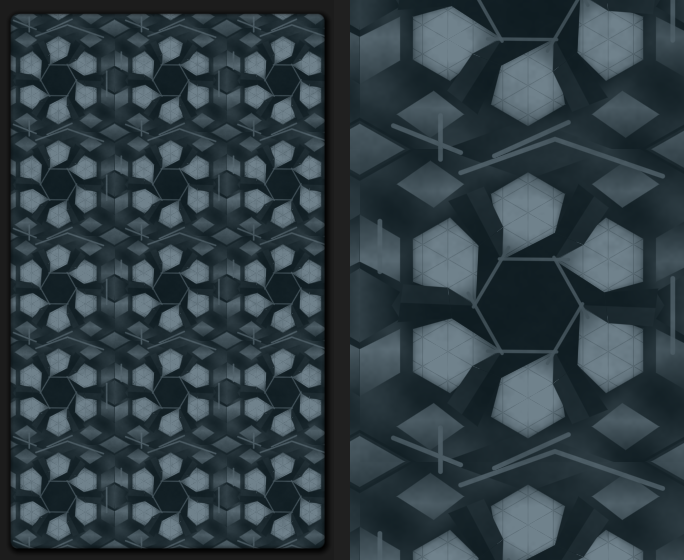
Left, the full canvas; right, a detail of the centre.
A Shadertoy shader for this pattern:

```glsl
// Slate-blue pinwheel rosettes of folded hexagons, tiled on a dark rounded panel

float hash(vec2 p) {
    return fract(sin(dot(p, vec2(127.1, 311.7))) * 43758.5453);
}

float noise(vec2 p) {
    vec2 i = floor(p), f = fract(p);
    f = f * f * (3.0 - 2.0 * f);
    return mix(mix(hash(i), hash(i + vec2(1, 0)), f.x),
               mix(hash(i + vec2(0, 1)), hash(i + vec2(1, 1)), f.x), f.y);
}

// Rotation by a multiple of a sixth turn
vec2 turn(vec2 p, int i) {
    float a = float(i) * 1.0472;
    return mat2(cos(a), sin(a), -sin(a), cos(a)) * p;
}

// Distance to an edge, positive on its left
float edge(vec2 p, vec2 a, vec2 b) {
    vec2 e = normalize(b - a);
    return dot(p - a, vec2(-e.y, e.x));
}

// Convex quad, corners given clockwise
float quad(vec2 p, vec2 a, vec2 b, vec2 c, vec2 d) {
    return max(max(edge(p, a, b), edge(p, b, c)), max(edge(p, c, d), edge(p, d, a)));
}

float rhombus(vec2 p, vec2 halfSize) {
    return edge(abs(p), vec2(0, halfSize.y), vec2(halfSize.x, 0));
}

float segment(vec2 p, vec2 a, vec2 b) {
    vec2 v = b - a;
    return length(p - a - v * clamp(dot(p - a, v) / dot(v, v), 0.0, 1.0));
}

float fill(float d, float aa) {
    return 1.0 - smoothstep(-aa, aa, d);
}

// Tiles and pale struts between the rosettes
float background(vec2 p, float rowHeight, float aa) {
    vec2 q = abs(p);
    vec2 m = vec2(p.x, mod(p.y, rowHeight) - 0.5 * rowHeight);
    float tone = 0.20 + 0.12 * sin(p.x * 18.0 + p.y * 9.0) * sin(p.y * 17.0);

    float d = quad(q, vec2(0.19, 0.36), vec2(0.29, 0.43), vec2(0.39, 0.36), vec2(0.28, 0.29));
    tone = mix(tone, 0.65 - 3.5 * abs(q.y - 0.34), fill(d, aa));
    d = quad(q, vec2(0.38, 0.07), vec2(0.38, 0.2), vec2(0.5, 0.27), vec2(0.5, 0.13));
    tone = mix(tone, (p.x < 0.0 ? 0.78 : 0.58) - 3.2 * abs(q.y - 0.13), fill(d, aa));
    d = quad(q, vec2(0.38, 0.04), vec2(0.5, 0.11), vec2(0.51, -0.01), vec2(0.43, -0.04));
    tone = mix(tone, 0.12 + 2.5 * (q.x - 0.4), fill(d, aa));

    d = rhombus(m, vec2(0.25, 0.09));
    tone = mix(tone, 0.2 + 0.5 * m.x, fill(d, aa));
    d = rhombus(vec2(q.x - 0.5, m.y), vec2(0.15, 0.085));
    tone = mix(tone, 0.5 + 2.0 * m.y, fill(d, aa));
    tone = mix(tone, 0.08, 0.8 * fill(abs(d) - 0.008, aa));

    d = min(segment(m, vec2(-0.2, -0.07), vec2(0.08, 0.03)),
            segment(m, vec2(0.08, 0.03), vec2(0.4, -0.08)));
    d = min(d, segment(m, vec2(-0.4, 0.07), vec2(-0.2, -0.01)));
    d = min(d, segment(m, vec2(-0.1, -0.02), vec2(0.12, 0.08)));
    d = min(d, segment(m, vec2(-0.26, 0.1), vec2(-0.26, -0.03)));
    d = min(d, segment(p, vec2(-0.44, 0.25), vec2(-0.44, 0.1)));
    d = min(d, segment(p, vec2(0.43, 0.08), vec2(0.43, -0.14)));
    return mix(tone, 0.7, 0.85 * fill(d - 0.007, aa));
}

float rosette(vec2 p, float tone, float aa) {
    tone = mix(0.08, tone, smoothstep(0.33, 0.41, length(p)));
    vec2 left = vec2(-0.11, 0.331), right = vec2(0.11, 0.331);
    vec2 notch = vec2(0.08, 0.215), tip = vec2(-0.078, 0.134), heel = vec2(0.165, 0.18);

    // Petals with fine triangular creases
    for (int i = 0; i < 6; i++) {
        vec2 q = turn(p, i), c = q - vec2(0, 0.275);
        float d = min(quad(q, left, vec2(0, 0.395), right, notch), quad(q, left, right, notch, tip));
        float crease = 1.0;
        for (int k = 0; k < 3; k++)
            crease = min(crease, abs(fract(turn(c, k).x / 0.075 + 0.5) - 0.5) * 0.075);
        float light = 1.02 - 0.45 * smoothstep(0.05, 0.15, length(c));
        light -= 0.2 * fill(crease - 0.001, aa) + 0.12 * smoothstep(-0.012, 0.0, d);
        tone = mix(tone, light, fill(d, aa));
    }
    // Folded dark blades
    for (int i = 0; i < 6; i++) {
        vec2 q = turn(p, i);
        float d = min(quad(q, notch, vec2(0.15, 0.36), vec2(0.24, 0.29), heel),
                      quad(q, tip, notch, heel, vec2(0.078, 0.134)));
        float fold = fill(edge(q, vec2(0.08, 0.14), vec2(0.2, 0.33)), aa);
        tone = mix(tone, 0.05 + 0.1 * fold + 0.5 * max(length(q) - 0.28, 0.0), fill(d, aa));
    }
    // Hollow centre and its pale rim
    vec2 h = abs(p);
    tone = mix(tone, 0.05, fill(max(h.y, dot(h, vec2(0.866, 0.5))) - 0.134, aa));
    for (int i = 0; i < 6; i++) {
        float d = segment(turn(p, i), vec2(-0.085, 0.138), vec2(0.12, 0.136));
        tone = mix(tone, 0.58, 0.9 * fill(d - 0.005, aa));
    }
    return tone;
}

float panelDistance(vec2 p) {
    vec2 d = abs(p) - vec2(0.448, 0.778);
    return length(max(d, 0.0)) + min(max(d.x, d.y), 0.0) - 0.022;
}

void mainImage(out vec4 fragColor, in vec2 fragCoord) {
    vec2 uv = fragCoord / iResolution.x, cell = vec2(1, 0.9275);
    vec2 p = (uv - vec2(0.511, 0.813)) / 0.336, id = round(p / cell);
    p -= id * cell;
    float pixel = 1.0 / iResolution.x, aa = 0.8 * pixel / 0.336;
    float tone = rosette(p, background(p, cell.y, aa), aa);
    // Cloth mottling and slight drift between repeats
    float grain = noise(uv * 30.0) * 0.5 + noise(uv * 95.0) * 0.3 + noise(uv * 240.0) * 0.2;
    tone = tone * (0.86 + 0.24 * grain) + 0.05 * (grain - 0.5) + 0.02 * (hash(id) - 0.5);
    vec3 color = mix(vec3(0.05, 0.1, 0.12), vec3(0.44, 0.51, 0.55), clamp(tone, 0.0, 1.0));
    // Rounded panel with a soft drop shadow
    vec2 b = uv - vec2(0.502, 0.835);
    float panel = panelDistance(b), shadow = panelDistance(b - vec2(0.004, -0.006));
    color *= 1.0 - 0.25 * smoothstep(-0.012, 0.0, panel);
    vec3 surround = vec3(0.11) * smoothstep(-0.008, 0.022, shadow);
    fragColor = vec4(mix(surround, color, fill(panel, pixel)), 1);
}
```
